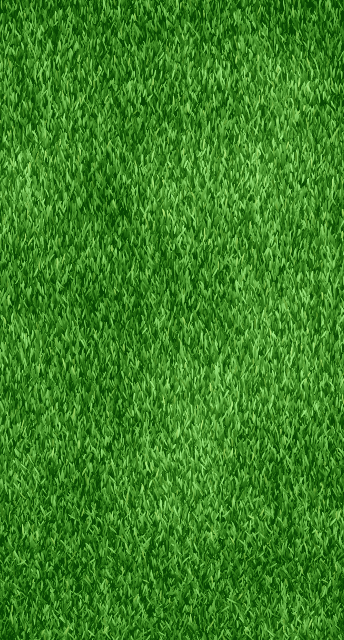
Give the GLSL for this texture, as a Shadertoy shader.

```glsl
// A mown lawn seen from above: short overlapping blades with soft light and dark patches.

const int   LAYERS       = 9;                     // sheets of blades, bottom to top
const vec2  CELL         = vec2(0.0080, 0.0130);  // one blade per cell, in canvas heights
const vec2  HALF_LENGTH  = vec2(0.0050, 0.0090);  // shortest, longest
const vec2  HALF_WIDTH   = vec2(0.0009, 0.0015);  // thinnest, thickest
const float LEAN_TOP     = 0.55;                  // lean spread in radians, far end
const float LEAN_BOTTOM  = 0.90;                  // lean spread in radians, near end
const float BEND         = 0.25;
const float MEAN_TONE    = 0.43;
const float BLADE_SPREAD = 1.00;
const float TIP_LIGHT    = 0.12;
const float DEPTH_SHADE  = 0.30;
const float SOIL_TONE    = 0.04;
const float PATCH_SPREAD = 0.50;
const vec3  DARK_GREEN   = vec3(0.03, 0.27, 0.01);
const vec3  LIGHT_GREEN  = vec3(0.55, 0.84, 0.43);
const vec3  RAMP_CURVE   = vec3(1.20, 1.05, 1.60);
const vec3  DRY_TINT     = vec3(0.09, 0.01, -0.03);

float hash(vec2 p) {
    return fract(sin(dot(p, vec2(127.1, 311.7))) * 43758.5453);
}

float noise(vec2 p) {
    vec2 i = floor(p), f = fract(p);
    f = f * f * (3.0 - 2.0 * f);
    return mix(mix(hash(i), hash(i + vec2(1, 0)), f.x),
               mix(hash(i + vec2(0, 1)), hash(i + vec2(1, 1)), f.x), f.y);
}

float fbm(vec2 p) {
    float sum = 0.0, weight = 0.5;
    for (int i = 0; i < 4; i++) {
        sum += weight * noise(p);
        p = p * 2.03 + 17.3;
        weight *= 0.5;
    }
    return sum / 0.9375;
}

// Broad light: cloudy patches, a dim middle and dim far and near edges.
float patchLight(vec2 p, vec2 uv) {
    float light = PATCH_SPREAD * (fbm(p * 7.0 + 3.0) - 0.5);
    vec2 middle = (uv - vec2(0.53, 0.57)) / vec2(0.32, 0.08);
    light -= 0.10 * exp(-dot(middle, middle));
    light -= 0.24 * smoothstep(0.86, 1.02, uv.y);
    light -= 0.12 * smoothstep(0.20, 0.0, uv.y);
    light -= 0.07 * smoothstep(0.38, 0.52, abs(uv.x - 0.5));
    return light + 0.05;
}

// Returns tone, dryness and coverage of the blade rooted in one cell.
vec3 blade(vec2 p, vec2 cell, float layer, float leanSpread, float pixel) {
    vec2 seed = cell + layer * vec2(37.0, 71.0);
    vec2 centre = (cell + vec2(hash(seed), hash(seed + 5.3))) * CELL;
    float lean = leanSpread * (hash(seed + 11.7) + hash(seed + 19.1) - 1.0) * 1.3;
    lean += 0.5 * (noise(centre * 22.0 + layer) - 0.5);
    float halfLength = mix(HALF_LENGTH.x, HALF_LENGTH.y, hash(seed + 23.9));
    float halfWidth = mix(HALF_WIDTH.x, HALF_WIDTH.y, hash(seed + 31.3));

    vec2 d = p - centre;
    d = vec2(cos(lean) * d.x - sin(lean) * d.y, sin(lean) * d.x + cos(lean) * d.y);
    float along = d.y / halfLength;
    d.x -= BEND * (hash(seed + 41.9) - 0.5) * halfLength * along * along;

    float taper = halfWidth * sqrt(max(0.0, 1.0 - along * along));
    float side = smoothstep(-0.6 * pixel, 0.6 * pixel, taper - abs(d.x));
    float cover = side * step(abs(along), 1.0);
    float tone = MEAN_TONE + BLADE_SPREAD * (hash(seed + 53.1) - 0.5) + TIP_LIGHT * along;
    float dry = smoothstep(0.8, 1.0, hash(seed + 61.7));
    return vec3(tone, dry, cover);
}

void mainImage(out vec4 fragColor, in vec2 fragCoord) {
    vec2 uv = fragCoord / iResolution.xy;
    vec2 p = fragCoord / iResolution.y;
    float pixel = 1.0 / iResolution.y;
    float leanSpread = mix(LEAN_BOTTOM, LEAN_TOP, smoothstep(0.05, 0.45, uv.y));

    // Paint blades from the soil upward.
    vec2 grass = vec2(SOIL_TONE, 0.0);
    for (int i = 0; i < LAYERS; i++) {
        float layer = float(i);
        vec2 q = p + layer * vec2(0.0037, 0.0061);
        vec2 home = floor(q / CELL);
        float depth = DEPTH_SHADE * (layer / float(LAYERS - 1) - 0.5);
        for (int y = -1; y <= 1; y++)
        for (int x = -1; x <= 1; x++) {
            vec3 b = blade(q, home + vec2(x, y), layer, leanSpread, pixel);
            grass = mix(grass, vec2(b.x + depth, b.y), b.z);
        }
    }

    // Turn tone into green, with a few drier blades.
    float tone = clamp(grass.x + patchLight(p, uv), 0.0, 1.12);
    vec3 color = DARK_GREEN + (LIGHT_GREEN - DARK_GREEN) * pow(vec3(tone), RAMP_CURVE);
    color += DRY_TINT * grass.y * tone;
    fragColor = vec4(clamp(color, 0.0, 1.0), 1.0);
}
```
